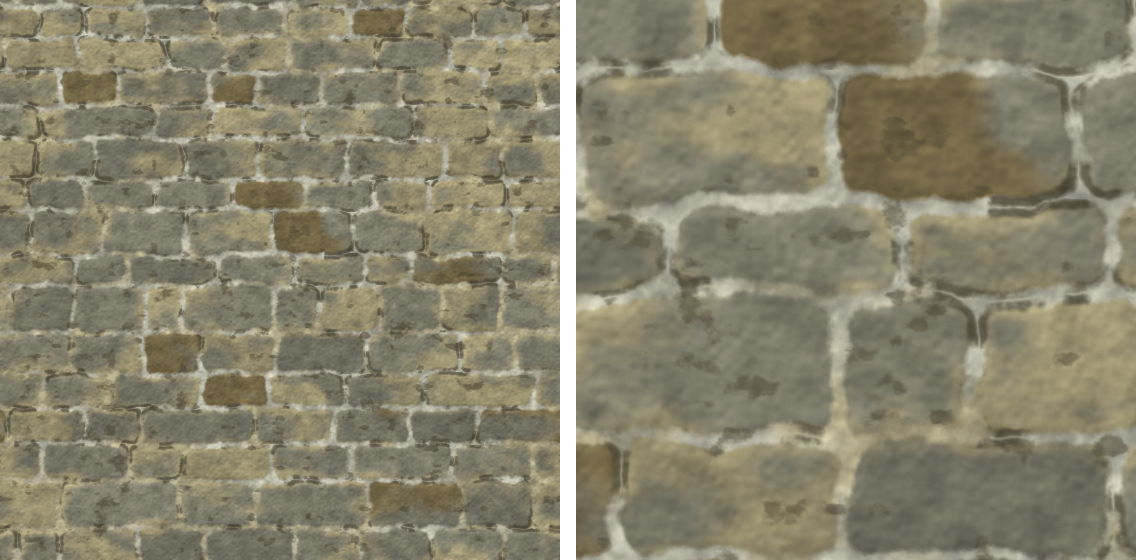
Left: the whole. Right: its middle third, enlarged.
Reproduce this texture procedurally as a Shadertoy shader.

```glsl
// Weathered coursed-stone wall: fifteen uneven courses of rounded grey blocks in pale mortar.
// Each course is split by jittered joints; warped box distances give ragged edges, and
// periodic noise adds sandy erosion, grain, pits and relief lit from above.

const int ROWS = 15;
const float PARTS = 768.0;       // course heights are given in these parts of the canvas
const float FIRST_TOP = 9.0;     // upper edge of the first course, in parts from the top
// Per course, from the top: height, number of stones, phase of the joints
const vec3 COURSES[ROWS] = vec3[ROWS](
    vec3(42, 9, .50), vec3(46, 8, .25), vec3(48, 8, .75), vec3(45, 6, .43), vec3(56, 7, .35),
    vec3(41, 8, .33), vec3(63, 7, .50), vec3(41, 8, .07), vec3(65, 9, .15), vec3(55, 7, .68),
    vec3(48, 7, .46), vec3(50, 7, .00), vec3(50, 7, .50), vec3(65, 6, .88), vec3(53, 8, .07));
const float JOINT_JITTER = 0.5;  // in stone widths
const float GAP = 0.0085;        // mortar width
const float CORNER = 0.011;      // corner radius of a stone
const float RAGGED = 0.017;      // strength of the edge warp
const float LIGHT_STEP = 0.0028; // distance over which the relief is sampled
const vec3 WORN_TOP = vec3(0.84, 0.80, 0.17);  // centre and radius of heavy erosion
const vec3 WORN_LOW = vec3(0.08, 0.14, 0.15);
const vec3 GREY = vec3(0.465, 0.458, 0.395);
const vec3 SAND = vec3(0.625, 0.585, 0.445);
const vec3 BROWN = vec3(0.40, 0.345, 0.225);
const vec3 MORTAR = vec3(0.69, 0.685, 0.62);
const vec3 CREVICE = vec3(0.29, 0.27, 0.20);

struct Stone { float dist; vec2 id; };

float hash(vec2 p) {
    vec3 q = fract(p.xyx * 0.1031);
    q += dot(q, q.yzx + 33.33);
    return fract((q.x + q.y) * q.z);
}

// Value noise that wraps at the canvas edges
float noise(vec2 p, vec2 freq, float seed) {
    p *= freq;
    vec2 i = floor(p), f = p - i;
    f = f * f * (3.0 - 2.0 * f);
    vec2 a = mod(i, freq) + seed, b = mod(i + 1.0, freq) + seed;
    return mix(mix(hash(a), hash(vec2(b.x, a.y)), f.x),
               mix(hash(vec2(a.x, b.y)), hash(b), f.x), f.y);
}

float fbm(vec2 p, vec2 freq, float seed) {
    float sum = 0.0, amp = 0.5;
    for (int k = 0; k < 5; k++) {
        sum += amp * noise(p, freq, seed);
        freq *= 2.0;
        amp *= 0.5;
        seed += 17.0;
    }
    return sum / 0.96875;
}

float joint(float index, float row, float count) {
    return index + JOINT_JITTER * (hash(vec2(mod(index, count), row * 7.0 + 3.0)) - 0.5);
}

// Signed distance to the stone around p, negative inside
Stone findStone(vec2 p) {
    p += RAGGED * (vec2(fbm(p, vec2(28), 5.0), fbm(p, vec2(24), 91.0)) - 0.5);
    float depth = fract(1.0 - p.y - FIRST_TOP / PARTS) * PARTS;
    int row = 0;
    while (row < ROWS - 1 && depth >= COURSES[row].x) depth -= COURSES[row++].x;
    vec3 course = COURSES[row];
    float r = float(row), s = p.x * course.y - course.z;

    float index = floor(s);
    if (s < joint(index, r, course.y)) index -= 1.0;
    else if (s >= joint(index + 1.0, r, course.y)) index += 1.0;
    float left = joint(index, r, course.y), right = joint(index + 1.0, r, course.y);

    vec2 size = vec2((right - left) / course.y, course.x / PARTS);
    vec2 local = vec2((s - left) / course.y, depth / PARTS) - 0.5 * size;
    vec2 q = abs(local) - 0.5 * (size - GAP) + CORNER;
    float dist = length(max(q, 0.0)) + min(max(q.x, q.y), 0.0) - CORNER;
    return Stone(dist, vec2(mod(index, course.y), r));
}

float wornArea(vec2 p, vec3 area) {
    vec2 d = (fract(p - area.xy + 0.5) - 0.5) / area.z;
    return exp(-dot(d, d));
}

float relief(vec2 p, float dist) {
    return 0.5 * fbm(p, vec2(26, 44), 40.0) + 0.16 * noise(p, vec2(210), 9.0)
         - 0.20 * smoothstep(-0.007, 0.003, dist);
}

void mainImage(out vec4 fragColor, in vec2 fragCoord) {
    vec2 uv = fragCoord / iResolution.y;
    float pixel = 1.0 / iResolution.y;
    Stone stone = findStone(uv);
    float d = stone.dist;
    float worn = wornArea(uv, WORN_TOP) + 0.8 * wornArea(uv, WORN_LOW);
    float blotch = fbm(uv, vec2(11, 17), 60.0);
    float grain = fbm(uv, vec2(64), 130.0);
    float tone = hash(stone.id + 31.0), kind = hash(stone.id + 77.0);

    // Stone faces: grey, sandy where eroded, now and then brown
    float edge = smoothstep(-0.016, 0.0, d);
    float sandy = smoothstep(0.48, 0.74, blotch + 0.11 * edge + 0.20 * worn + 0.16 * (kind - 0.5));
    vec3 face = mix(GREY, SAND, 0.9 * sandy) * (0.93 + 0.14 * tone);
    face = mix(face, BROWN, step(0.93, kind) * smoothstep(0.32, 0.62, blotch) * 0.8);

    // Mortar: pale, crumbling and stained in places
    float stain = smoothstep(0.46, 0.68, fbm(uv, vec2(13), 200.0) + 0.18 * worn);
    vec3 bed = mix(MORTAR, SAND, 0.75 * stain) * (0.88 + 0.24 * grain);
    float soft = 0.0018 + pixel;
    vec3 color = mix(face, bed, smoothstep(-soft, soft, d + 0.006 * (grain - 0.5)));

    // Dark crevices and pits along the stone edges
    float rim = 1.0 - smoothstep(0.001, 0.004 + pixel, abs(d - 0.001));
    float gaps = smoothstep(0.54, 0.70, fbm(uv, vec2(34), 260.0) + 0.06 * worn);
    color = mix(color, CREVICE, 0.75 * rim * gaps);
    color = mix(color, CREVICE, 0.5 * smoothstep(0.66, 0.78, fbm(uv, vec2(40, 55), 310.0)));

    // Relief lit from the upper left, then fine grain
    vec2 toLight = uv + LIGHT_STEP * vec2(-0.4, 1.0);
    float slope = relief(uv, d) - relief(toLight, findStone(toLight).dist);
    color *= 1.0 + clamp(0.75 * slope, -0.28, 0.18) + 0.36 * (grain - 0.5);
    fragColor = vec4(clamp(color, 0.0, 1.0), 1.0);
}
```
